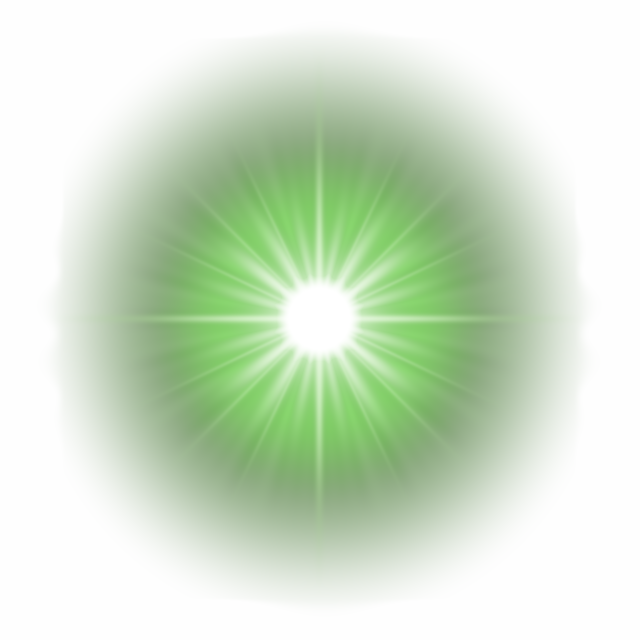
This background is drawn by a WebGL 2 fragment shader. Its source:

```glsl
#version 300 es
precision highp float;
// A white starburst in a green halo that fades through grey-green to white.
// Radial falloffs give the halo; mirrored angular lobes, thin spokes and
// layered sines give the rays; a soft box trims the outer haze.
uniform vec2 u_resolution;
out vec4 fragColor;

float bell(float x, float width) {
    return exp(-x * x / (width * width));
}

// Fine angular streaks, about -1 to 1, drifting slightly with radius.
float streaks(float angle, float r) {
    return 0.40 * sin(angle * 17.0 + 1.3 + 3.0 * r)
         + 0.35 * sin(angle * 29.0 + 0.6)
         + 0.25 * sin(angle * 53.0 + 2.1 - 5.0 * r);
}

// Thin spoke along a direction, measured across the ray.
float spoke(float r, float angle, float direction, float width) {
    float turn = angle - direction;
    return bell(r * sin(turn), width) * step(0.0, cos(turn));
}

// Haze left outside the soft box, with wisps near the axes.
float boxTrim(vec2 p) {
    float side = abs(p.x) - 0.397;
    float cap = abs(p.y) - 0.436;
    float sideReach = 0.004 + 0.055 * bell(p.y + 0.02, 0.13) * (0.7 + 0.3 * sin(p.y * 65.0));
    float capReach = 0.003 + 0.032 * bell(p.x - 0.01, 0.09);
    return (1.0 - smoothstep(0.0, sideReach, side)) * (1.0 - smoothstep(0.0, capReach, cap));
}

void main() {
    vec2 p = (gl_FragCoord.xy - 0.5 * u_resolution) / min(u_resolution.x, u_resolution.y);
    p -= vec2(-0.001, 0.002);
    float r = length(p);
    float e = length(p * vec2(1.03, 0.975));
    float angle = atan(p.y, p.x);
    float folded = atan(abs(p.y), abs(p.x));
    float fine = streaks(folded, r);

    // Grey-green haze over white
    float haze = (1.0 - smoothstep(0.22, 0.48, e)) * boxTrim(p);
    vec3 color = mix(vec3(0.995), vec3(0.51, 0.635, 0.46), haze);

    // Green halo with a streaked rim
    float halo = 1.0 - smoothstep(0.15, 0.285, e - 0.014 * fine);
    color = mix(color, vec3(0.49, 0.80, 0.385), halo);
    color -= vec3(0.03, 0.045, 0.025) * fine * smoothstep(0.09, 0.17, r)
           * (1.0 - smoothstep(0.2, 0.34, r));

    // Broad pale rays, mirrored in each quadrant
    float broad = 0.85 * bell(folded - 1.03, 0.085)
                + 0.95 * bell(folded - 0.66, 0.10)
                + 0.55 * bell(folded - 0.30, 0.07)
                + 0.50 * bell(folded - 1.36, 0.06);
    float rayFade = smoothstep(0.03, 0.08, r) * (1.0 - smoothstep(0.075, 0.225, r));
    color = mix(color, vec3(0.91, 0.97, 0.88), clamp(broad + 0.12 * fine, 0.0, 1.0) * rayFade * 0.8);

    // Thin long spokes: a strong cross with fainter ones between
    vec3 spokeColor = mix(vec3(0.86, 0.96, 0.81), vec3(0.66, 0.84, 0.57), smoothstep(0.12, 0.34, r));
    for (int i = 0; i < 16; i++) {
        float k = float(i);
        float main4 = 1.0 - step(0.5, mod(k, 4.0));
        float direction = k * 0.392699 + 0.055 * sin(k * 1.570796);
        float width = mix(0.0025, 0.0055, main4) + 0.004 * r;
        float fade = 1.0 - smoothstep(0.08, mix(0.36, 0.44, main4), r);
        float strength = mix(0.32, 0.75, main4) * fade;
        color = mix(color, spokeColor, spoke(r, angle, direction, width) * strength);
    }

    // Bright core and its bloom
    float bloom = bell(r, 0.088) * 0.9;
    float core = 1.0 - smoothstep(0.046, 0.088 + 0.018 * broad, r);
    color = mix(color, vec3(1.0), max(bloom, core));

    fragColor = vec4(clamp(color, 0.0, 1.0), 1.0);
}
```
